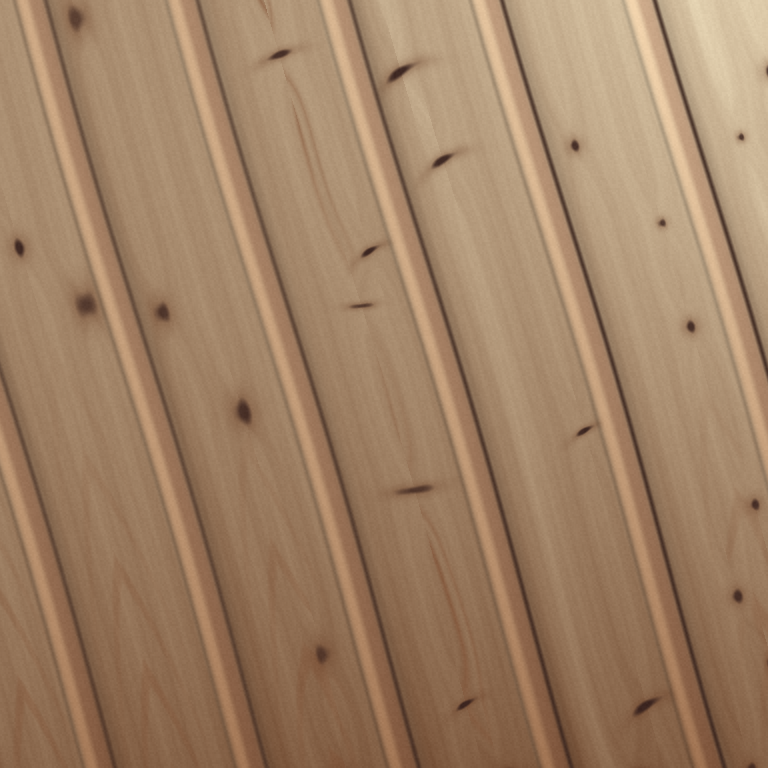
Reproduce this texture procedurally as a WebGL 1 fragment shader.

```glsl
precision highp float;
// Slanted pine panelling: boards repeat across the canvas, each joined by a
// rounded bead and a dark groove. Grain is layered sines bent around hashed
// knots; a smooth light field runs from the bright upper right to the floor.
uniform vec2 u_resolution;

const float PITCH = 0.199;   // board spacing across the canvas
const float SLANT = 0.29;    // sideways drift from top to bottom
const float OFFSET = 0.036;  // first bead at the top edge
const float CELL = 0.118;    // length of board holding at most one knot

const vec3 SHADE_WOOD = vec3(0.45, 0.30, 0.20);
const vec3 LIGHT_WOOD = vec3(0.89, 0.82, 0.69);
const vec3 RED_WOOD = vec3(0.49, 0.29, 0.18);
const vec3 KNOT_DARK = vec3(0.20, 0.12, 0.11);
const vec3 GROOVE_DARK = vec3(0.25, 0.16, 0.13);

float hash(vec2 p) {
  return fract(sin(dot(p, vec2(12.99, 78.23))) * 43758.5);
}

// Soft band of half width w around zero
float band(float x, float w, float soft) {
  return 1.0 - smoothstep(w - soft, w + soft, abs(x));
}

float bell(float x, float w) {
  return exp(-x * x / (w * w));
}

vec2 rotate(vec2 p, float a) {
  float c = cos(a), s = sin(a);
  return vec2(c * p.x + s * p.y, c * p.y - s * p.x);
}

// Boards 1 and 2 are cut near the pith and show branch streaks
float branchiness(float board) {
  return band(board - 1.5, 1.0, 0.1);
}

// Knots on one board: x = dark core, y = brown halo, z = grain bend
vec3 knots(float across, float along, float board) {
  float branch = branchiness(board);
  float large = 1.0 - step(0.5, board);
  float chance = mix(0.72, 0.36, large);
  vec2 radius = mix(vec2(0.009, 0.010), vec2(0.013, 0.019), large);
  radius = mix(radius, vec2(0.027, 0.0065), branch);
  vec3 sum = vec3(0.0);
  for (int i = -1; i <= 1; i++) {
    vec2 id = vec2(board + 3.0, floor(along / CELL) + float(i));
    float h = hash(id + 4.7);
    float present = step(hash(id + 9.1), chance);
    float centre = mix(0.28, 0.82, hash(id + 1.3));
    float dv = along - (id.y + 0.2 + 0.6 * h) * CELL;
    float ds = across - centre;
    vec2 q = vec2(ds * PITCH + SLANT * dv, -dv);
    q = rotate(q, mix(0.25, 0.7 * h - 0.1, branch));
    q.y += branch * (h - 0.4) * 9.0 * q.x * q.x;
    q /= radius * mix(0.6, 1.2, hash(id + 6.2));
    float r = length(q) + 0.12 * sin(q.x * 4.0 + h * 6.0);
    float core = (1.0 - smoothstep(0.25, 1.0, r)) * mix(0.6, 1.0, h);
    sum.x = max(sum.x, present * core);
    sum.y = max(sum.y, present * exp(-0.55 * r * r));
    sum.z += present * 0.09 * sign(ds) * bell(dv, 0.05) * exp(-abs(ds) * 9.0);
  }
  return sum;
}

// Long fibres, drifting slowly down the board
float fibres(float g, float along, float board) {
  float drift = 1.2 * sin(along * 5.0 + board * 2.3);
  float n = sin(g * 23.0 + drift + board * 4.1);
  n += 0.7 * sin(g * 57.0 - 1.7 * drift + 2.0 * sin(along * 3.0));
  n += 0.5 * sin(g * 131.0 + 2.0 * drift + sin(along * 11.0));
  return n / 2.2;
}

// Thin arched growth rings of flat-sawn wood
float arches(float g, float along, float board) {
  float x = g - 0.55 - 0.12 * sin(board * 2.7);
  float ring = sin(along * 46.0 - 22.0 * abs(x) - 60.0 * x * x + board);
  return smoothstep(0.45, 1.0, ring) * bell(x, 0.2);
}

// Overall illumination, 0 = dark wood, 1 = pale glare
float lightField(vec2 p) {
  return 0.18 + 0.33 * p.y + 0.3 * p.y * (1.0 - p.y)
    + 0.4 * p.x * p.x * p.y * p.y + 0.1 * p.x * p.y - 0.05 * p.x;
}

void main() {
  vec2 p = gl_FragCoord.xy / u_resolution;
  float along = 1.0 - p.y;
  float s = (p.x - SLANT * along - OFFSET) / PITCH;
  s += 0.018 * sin(along * 6.28 + 2.0 * p.x);
  float board = floor(s);
  float across = s - board;
  float edge = s - floor(s + 0.5);
  float soft = 0.010 + 0.7 / (u_resolution.x * PITCH);

  // Board face
  vec3 knot = knots(across, along, board);
  float g = across + knot.z;
  float branch = branchiness(board);
  float tone = lightField(p) + 0.05 * fibres(g, along, board);
  tone += 0.05 * (hash(vec2(board, 2.0)) - 0.5) - 0.07 * bell(across - 0.17, 0.12);
  float pale = bell(g - 0.37 - 0.03 * sin(along * 5.0), 0.07);
  tone += pale * 0.12 * (band(board - 2.0, 0.5, 0.1) + step(3.5, board));
  vec3 face = mix(SHADE_WOOD, LIGHT_WOOD, tone);
  float lower = smoothstep(0.35, 0.95, along);
  face = mix(face, RED_WOOD, 0.3 * lower * arches(g, along, board) * (1.0 - branch));

  // Reddish pith lines, then knots
  float pith = g - 0.53 - 0.10 * along - 0.015 * sin(along * 17.0);
  float lines = band(pith, 0.012, 0.02) + 0.7 * band(pith - 0.07, 0.008, 0.02);
  float pithFade = band(board - 1.0, 0.5, 0.1) * (0.6 + 0.4 * sin(along * 9.0 + 1.0));
  face = mix(face, RED_WOOD, 0.55 * pithFade * lines);
  face = mix(face, RED_WOOD * 0.85, 0.45 * knot.y);
  face = mix(face, KNOT_DARK, 0.9 * knot.x);

  // Bead: lit left flank, rosy right flank, dark groove
  float lit = band(edge + 0.03, 0.035, soft + 0.014);
  float rosy = band(edge - 0.05, 0.05, soft + 0.01);
  float glow = lightField(p);
  vec3 beadWood = mix(SHADE_WOOD, LIGHT_WOOD, glow);
  vec3 color = face * (1.0 - 0.14 * band(edge + 0.085, 0.014, soft));
  color = mix(color, beadWood * vec3(0.98, 0.90, 0.88), 0.9 * rosy);
  color = mix(color, beadWood * 1.08 + vec3(0.09, 0.06, 0.04), 0.9 * lit);
  float depth = mix(0.5, 0.85, smoothstep(0.2, 0.85, p.x));
  color = mix(color, GROOVE_DARK, depth * band(edge - 0.12, 0.014, soft));
  color *= 1.0 - 0.10 * bell(edge - 0.14, 0.05);

  // Fine surface speckle
  color += 0.022 * (hash(floor(p * 384.0)) - 0.5);
  gl_FragColor = vec4(clamp(color, 0.0, 1.0), 1.0);
}
```
